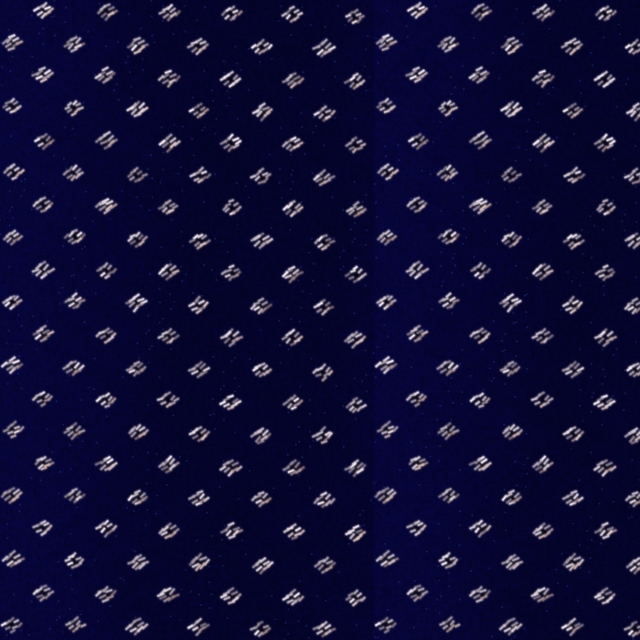
Write a WebGL 1 fragment shader that draws this texture.

```glsl
precision highp float;

uniform vec2 u_resolution;

// Layout, as fractions of the canvas
const vec2 PITCH = vec2(0.0974, 0.0505);
const vec2 FIRST = vec2(0.0196, 0.0157);
const float COLUMNS_PER_TILE = 6.0;
const float TILE_WIDTH = 0.5844;
const float ROW_DRIFT = 0.0104;
const float PLACE_JITTER = 0.0016;

// Stitched diamond
const int STITCHES = 8;
const vec2 RING_RADIUS = vec2(0.0118, 0.0090);
const float STITCH_HALF = 0.0035;
const float STITCH_WIDTH = 0.0024;
const float STITCH_TILT = 0.62;
const float STITCH_JITTER = 0.0030;

// Cloth
const float GRAIN_CELLS = 230.0;
const float FLECK_SHARE = 0.018;

const vec3 NAVY = vec3(0.020, 0.018, 0.215);
const vec3 NAVY_DARK = vec3(0.012, 0.010, 0.135);
const vec3 HOLLOW = vec3(0.025, 0.015, 0.080);
const vec3 FLECK = vec3(0.10, 0.15, 0.36);
const vec3 THREAD_GREY = vec3(0.62, 0.57, 0.63);
const vec3 THREAD_LIGHT = vec3(0.96, 0.92, 0.95);
const vec3 THREAD_WARM = vec3(0.66, 0.46, 0.38);

float hash(vec2 p) {
  return fract(sin(dot(p, vec2(127.1, 311.7))) * 4375.85);
}

vec2 hash2(vec2 p) {
  return vec2(hash(p), hash(p + 17.3));
}

// Cellular noise: distance to the nearest point, and that point's random value
vec2 cellular(vec2 p) {
  vec2 base = floor(p);
  vec2 nearest = vec2(9.0, 0.0);
  for (int j = -1; j <= 1; j++) {
    for (int i = -1; i <= 1; i++) {
      vec2 cell = base + vec2(float(i), float(j));
      float d = length(cell + hash2(cell) - p);
      if (d < nearest.x) nearest = vec2(d, hash(cell + 41.7));
    }
  }
  return nearest;
}

float segmentDistance(vec2 p, vec2 halfLine) {
  float t = clamp(dot(p, halfLine) / dot(halfLine, halfLine), -1.0, 1.0);
  return length(p - halfLine * t);
}

vec3 cloth(vec2 p) {
  float across = fract(p.x / TILE_WIDTH);
  float shade = smoothstep(0.0, 0.55, across) * (1.0 - 0.25 * smoothstep(0.85, 1.0, across));
  shade += 0.12 * sin(p.x * 31.0 + 2.0 * sin(p.y * 17.0)) * sin(p.y * 23.0);
  vec2 grain = cellular(p * GRAIN_CELLS);
  vec3 color = mix(NAVY, NAVY_DARK, clamp(0.65 * shade, 0.0, 1.0));
  color *= 0.88 + 0.28 * grain.y;
  float fleck = step(1.0 - FLECK_SHARE, grain.y) * smoothstep(0.6, 0.1, grain.x);
  return mix(color, FLECK, 0.65 * fleck);
}

// Ring of slanted stitches with uneven length, place and brightness
vec3 stitchDiamond(vec3 color, vec2 p, vec2 id) {
  float inside = abs(p.x) / RING_RADIUS.x + abs(p.y) / RING_RADIUS.y;
  color = mix(color, HOLLOW, 0.8 * smoothstep(1.7, 0.7, inside));
  float reach = STITCH_HALF * mix(0.7, 1.25, hash(id + 5.1));
  float softness = max(STITCH_WIDTH, 0.7 / u_resolution.y);
  for (int i = 0; i < STITCHES; i++) {
    float n = float(i);
    float angle = 6.28319 * n / float(STITCHES);
    vec2 rim = vec2(cos(angle), sin(angle));
    rim /= abs(rim.x) + abs(rim.y);
    vec2 seed = id + vec2(n * 3.7, n * 1.9);
    vec2 center = rim * RING_RADIUS + (hash2(seed) - 0.5) * STITCH_JITTER;
    float tilt = STITCH_TILT + 0.6 * (hash(seed + 8.2) - 0.5);
    float d = segmentDistance(p - center, reach * vec2(cos(tilt), sin(tilt)));
    float shine = hash(seed + 29.4);
    vec3 thread = mix(THREAD_GREY, THREAD_LIGHT, shine);
    float warmth = smoothstep(0.1, 1.2, rim.x - rim.y);
    thread = mix(thread, THREAD_WARM, 0.55 * warmth * hash(seed + 63.8));
    float cover = exp(-d * d / (softness * softness));
    color = mix(color, thread, cover * mix(0.68, 1.0, shine));
  }
  return color;
}

void main() {
  vec2 p = gl_FragCoord.xy / u_resolution;
  vec2 q = vec2(p.x, 1.0 - p.y) - FIRST;

  // Rows sag across each tile, and alternate rows shift by half a column
  q.y -= ROW_DRIFT * fract(p.x / TILE_WIDTH);
  vec2 grid = q / PITCH;
  float row = floor(grid.y + 0.5);
  grid.x -= 0.5 * (1.0 - mod(row, 2.0));
  float column = floor(grid.x + 0.5);
  vec2 id = vec2(mod(column, COLUMNS_PER_TILE), row);

  vec2 local = (grid - vec2(column, row)) * PITCH * vec2(1.0, -1.0);
  local -= (hash2(id + 71.2) - 0.5) * 2.0 * PLACE_JITTER;

  gl_FragColor = vec4(stitchDiamond(cloth(p), local, id), 1.0);
}
```
